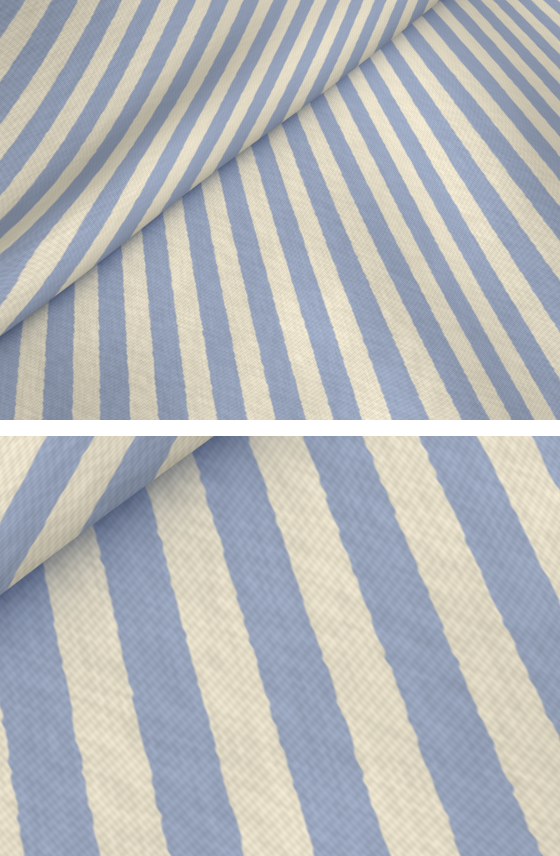
Top, the full canvas; bottom, a detail of the centre.
A WebGL 1 fragment shader for this texture:

```glsl
precision highp float;
// Draped cotton shirting: pale blue and cream stripes, with a rolled fold lying over a flat layer.

uniform vec2 u_resolution;

const float TAU = 6.2831853;
const float THREADS = 15.0;      // threads per stripe period
const float BLUE_SHARE = 0.52;   // part of each period that is blue
const vec3 CREAM = vec3(0.90, 0.87, 0.785);
const vec3 BLUE = vec3(0.605, 0.655, 0.75);
const vec3 SHADOW_TINT = vec3(0.26, 0.29, 0.36);

float hash(vec2 p) {
  return fract(sin(dot(p, vec2(127.1, 311.7))) * 43758.5);
}

float noise(vec2 p) {
  vec2 i = floor(p);
  vec2 f = fract(p);
  f = f * f * (3.0 - 2.0 * f);
  return mix(mix(hash(i), hash(i + vec2(1.0, 0.0)), f.x),
             mix(hash(i + vec2(0.0, 1.0)), hash(i + 1.0), f.x), f.y);
}

float bell(float x, float width) {
  return exp(-x * x / (width * width));
}

// Height above the edge of the fold; p.y runs downward from the top.
float foldHeight(vec2 p) {
  return 0.601 - 0.76 * p.x - p.y + 0.003 * sin(p.x * 13.0);
}

// Stripe index on the flat layer: stripes fan out toward the viewer.
float flatIndex(vec2 p) {
  float start = 0.180 + 0.035 * p.y;
  float spacing = 0.0508 + 0.0712 * p.y;
  float ripple = 0.22 * sin(p.x * 14.0 - p.y * 9.0) * smoothstep(0.55, 0.9, p.x);
  return (p.x - start) / spacing + ripple;
}

// Stripe index on the rolled layer: stripes sweep up from the fold edge.
float rollIndex(vec2 p) {
  float h = max(foldHeight(p), -0.02);
  float alongEdge = 0.75 + 4.4 * p.x + 9.1 * p.x * p.x;
  float climb = 11.9 * h / (1.0 + 0.77 * h);
  float valley = 0.6 * bell(h - 0.13, 0.06) * exp(-5.0 * p.x);
  return alongEdge - climb + valley;
}

float stripeIndex(vec2 p, bool rolled) {
  return rolled ? rollIndex(p) : flatIndex(p);
}

// Blue coverage of a stripe, softened over the given width in periods.
float stripeMask(float index, float soft) {
  float d = abs(fract(index + 0.5) - 0.5);
  return 1.0 - smoothstep(-soft, soft, d - 0.5 * BLUE_SHARE);
}

// Plain weave relief, from -1 to 1, with slubs along the threads.
float weave(vec2 thread) {
  float relief = sin(thread.x * TAU) * sin(thread.y * TAU);
  float slub = noise(thread * vec2(2.0, 0.35)) + noise(thread * vec2(0.35, 2.0)) - 1.0;
  return 0.5 * relief + 0.8 * slub;
}

vec3 cloth(vec2 p, bool rolled, float pixel) {
  float index = stripeIndex(p, rolled);
  vec2 slope = vec2(stripeIndex(p + vec2(pixel, 0.0), rolled),
                    stripeIndex(p + vec2(0.0, pixel), rolled)) - index;
  float perPixel = length(slope);
  float weft = 170.0 * (rolled ? p.y + 0.45 * p.x : p.y - 0.35 * p.x);
  vec2 thread = vec2(index * THREADS, weft);
  float frayed = index + 0.025 * (noise(vec2(floor(index * 2.0), weft * 1.3)) - 0.5);
  vec3 color = mix(CREAM, BLUE, stripeMask(frayed, perPixel * 0.8 + 0.008));
  float visible = 1.0 - smoothstep(0.3, 0.6, perPixel * THREADS);
  return color * (1.0 + weave(thread) * mix(0.03, 0.075, visible));
}

// Light on the roll: shaded underside, bright crown and a dim valley behind.
float rollLight(vec2 p, float h) {
  float underside = 0.20 * exp(-max(h, 0.0) / 0.022);
  float crown = 0.05 * bell(h - 0.085, 0.045);
  float valley = 0.17 * bell(h - 0.185, 0.055) * (1.0 - smoothstep(0.25, 0.6, p.x));
  float corner = 0.10 * (1.0 - smoothstep(0.0, 0.35, length(p)));
  return 0.95 - underside + crown - valley - corner;
}

// Light on the flat layer: soft ripples and dimmer near corners.
float flatLight(vec2 p) {
  float ripple = 0.045 * sin(p.x * 13.0 - p.y * 10.0 + 0.6) * smoothstep(0.3, 0.8, p.x);
  float corner = 0.13 * (1.0 - smoothstep(0.0, 0.5, length(p - vec2(0.0, 0.75))));
  float farSide = 0.07 * smoothstep(0.75, 1.0, p.x);
  return 0.98 + ripple - corner - farSide;
}

void main() {
  vec2 uv = gl_FragCoord.xy / u_resolution;
  vec2 p = vec2(uv.x, 0.75 * (1.0 - uv.y));
  float pixel = 1.0 / u_resolution.x;
  float h = foldHeight(p);

  // Flat layer with the shadow thrown by the fold.
  vec3 under = cloth(p, false, pixel) * flatLight(p);
  float castShade = exp(-max(-h, 0.0) / 0.022) * mix(0.75, 0.5, smoothstep(0.3, 0.8, p.x));
  under = mix(under, under * SHADOW_TINT * 1.5, castShade);

  // Rolled layer on top.
  vec3 over = cloth(p, true, pixel) * rollLight(p, h);
  vec3 color = mix(under, over, smoothstep(-pixel, pixel, h));

  // Slow unevenness of the cloth.
  color *= 0.97 + 0.06 * noise(p * 7.0);
  gl_FragColor = vec4(color, 1.0);
}
```
